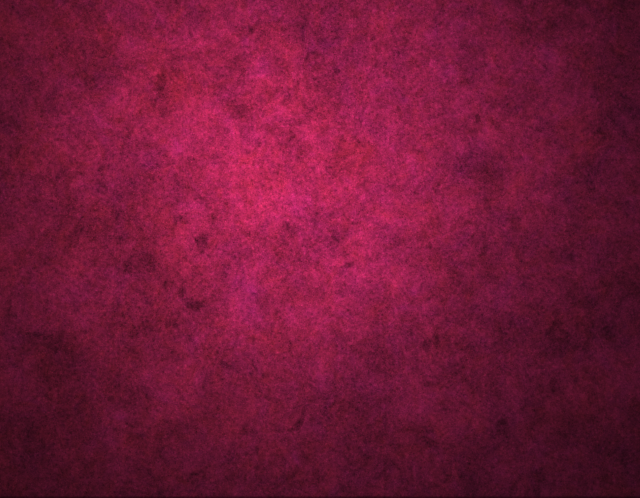
Write a Shadertoy shader that draws this texture.

```glsl
// Crimson, suede-like backdrop lit by a soft pool of light above the centre.
// Signed soft dots, one per jittered cell, are layered over many scales to give
// the mottling, the drift between red and purple, small stains and fine grain.

vec3 hash3(vec2 cell) {
    vec3 q = fract(cell.xyx * vec3(0.1031, 0.1030, 0.0973));
    q += dot(q, q.yxz + 33.33);
    return fract((q.xxy + q.yzz) * q.zyx);
}

// Cellular noise: sum of soft light and dark dots, roughly -1 to 1
float dotNoise(vec2 p) {
    vec2 cell = floor(p);
    vec2 local = p - cell;
    float sum = 0.0;
    for (int y = -1; y <= 1; y++) {
        for (int x = -1; x <= 1; x++) {
            vec2 offset = vec2(x, y);
            vec3 rnd = hash3(cell + offset + 200.0);
            vec2 d = local - offset - rnd.xy;
            float w = max(0.0, 1.0 - dot(d, d));
            sum += w * w * w * (rnd.z * 2.0 - 1.0);
        }
    }
    return sum;
}

// Layers of dots, each turned and about twice as fine as the last
float mottle(vec2 p, int layers, float gain) {
    mat2 turn = mat2(1.6, 1.2, -1.2, 1.6);
    float sum = 0.0, amp = 1.0;
    for (int i = 0; i < layers; i++) {
        sum += amp * dotNoise(p);
        p = turn * p + 7.3;
        amp *= gain;
    }
    return sum;
}

void mainImage(out vec4 fragColor, in vec2 fragCoord) {
    vec2 uv = fragCoord / iResolution.xy;
    vec2 p = fragCoord / iResolution.y;

    // Pool of light, fading to dark corners
    vec2 fromLight = (uv - vec2(0.44, 0.67)) / vec2(0.425, 0.55);
    float light = 0.195 + 0.505 * exp(-dot(fromLight, fromLight));

    // Warped mottling, ragged like worn suede
    vec2 warp = vec2(dotNoise(p * 17.0), dotNoise(p * 17.0 + 41.0));
    vec2 q = p + 0.015 * warp;
    float cloth = 0.5 * dotNoise(q * 5.0) + mottle(q * 11.0, 5, 0.92);

    // Small sparse stains and fine grain
    float stain = smoothstep(0.8, 1.6, mottle(q * 26.0 + 60.0, 3, 0.7));
    float grain = dotNoise(p * 190.0) + 1.1 * dotNoise(p * 360.0 + 15.0);

    float tone = light * (1.0 + 0.1 * cloth + 0.115 * grain - 0.2 * stain);

    // Hue drifts from red to purple, more purple to the right
    float drift = mottle(q * 13.0 + 90.0, 4, 0.95);
    float purple = 0.485 + 0.03 * drift + 0.04 * (uv.x - 0.4);
    vec3 colour = tone * vec3(1.0, 0.222, purple);

    // Thin dark hem along the bottom
    colour *= mix(0.6, 1.0, smoothstep(0.0, 0.006, uv.y));

    fragColor = vec4(colour, 1.0);
}
```
